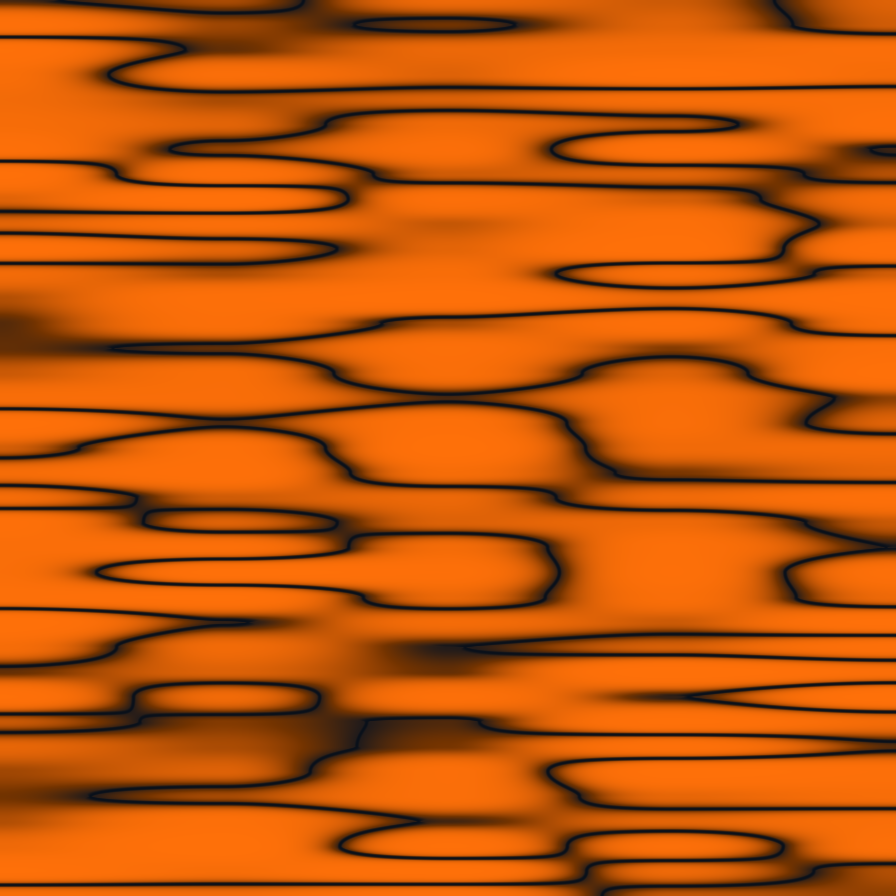
Reproduce this texture procedurally as a Shadertoy shader.

```glsl
// Molten orange bands split by thin dark contour lines, like tiger stripes.
// Value noise stretched along x gives a signed height; its zero level is inked
// and the distance from zero sets the glow from charcoal to bright orange.

#define CELLS     vec2(4.0, 36.0)
#define GLOW      0.16
#define LINE_IN   0.0003
#define LINE_OUT  0.0031
#define PEAK      0.975
#define INK       vec3(0.03, 0.06, 0.10)
#define CHARCOAL  vec3(0.11, 0.10, 0.11)
#define BROWN     vec3(0.45, 0.20, 0.00)
#define ORANGE    vec3(1.00, 0.44, 0.035)
#define EMBER     vec3(1.00, 0.15, 0.00)

float hash(vec2 p) {
    vec3 q = fract(vec3(p.xyx) * 0.1031 + 0.37);
    q += dot(q, q.yzx + 33.33);
    return fract((q.x + q.y) * q.z);
}

// Signed value noise in -1..1: height in x, slope per cell in yz.
vec3 heightAndSlope(vec2 p) {
    vec2 cell = floor(p), f = fract(p);
    vec2 blend = f * f * (3.0 - 2.0 * f);
    vec2 blendSlope = 6.0 * f * (1.0 - f);
    float a = hash(cell);
    float b = hash(cell + vec2(1.0, 0.0));
    float c = hash(cell + vec2(0.0, 1.0));
    float d = hash(cell + vec2(1.0, 1.0));
    float height = mix(mix(a, b, blend.x), mix(c, d, blend.x), blend.y);
    vec2 slope = blendSlope * vec2(mix(b - a, d - c, blend.y),
                                   mix(c - a, d - b, blend.x));
    return vec3(2.0 * height - 1.0, 2.0 * slope);
}

// Charcoal through brown to orange.
vec3 heatColour(float heat) {
    vec3 colour = mix(CHARCOAL, BROWN, clamp(heat / 0.45, 0.0, 1.0));
    return mix(colour, ORANGE, clamp((heat - 0.45) / 0.55, 0.0, 1.0));
}

void mainImage(out vec4 fragColor, in vec2 fragCoord) {
    vec2 uv = fragCoord / iResolution.y;
    vec3 field = heightAndSlope(uv * CELLS);
    float level = abs(field.x);

    // Broad glow on both sides of the zero level
    vec3 colour = heatColour(1.0 - exp(-level / GLOW));

    // Contour of even width: height over slope estimates the distance
    float lineDistance = level / (length(field.yz * CELLS) + 0.001);
    float ink = 1.0 - smoothstep(LINE_IN, LINE_OUT, lineDistance);
    colour = mix(colour, INK, 0.9 * ink);

    // Rare red ember on the highest peaks
    colour = mix(colour, EMBER, smoothstep(PEAK, PEAK + 0.004, field.x));

    fragColor = vec4(colour, 1.0);
}
```
